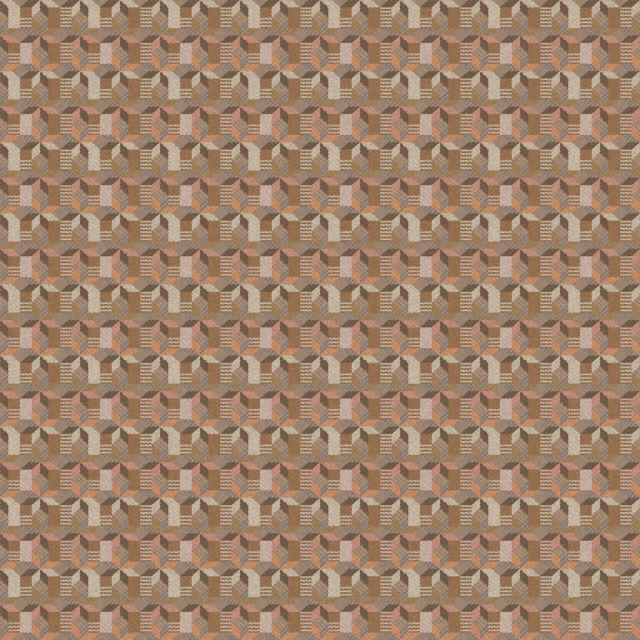
This pattern is drawn by a three.js fragment shader. Its source:

```glsl
varying vec2 vUv;

float hash(vec2 p) {
  vec3 h = fract(p.xyx * vec3(0.1031, 0.1030, 0.0973));
  h += dot(h, h.yzx + 33.33);
  return fract((h.x + h.y) * h.z);
}

// Triangle wave from -1 to 1 with period 1
float zigzag(float x) {
  return 4.0 * abs(fract(x) - 0.5) - 1.0;
}

// Four small patches meeting in the middle of a cell
vec3 patchColor(vec2 p, bool paleRow) {
  vec3 brown = vec3(0.58, 0.435, 0.31);
  vec3 cream = paleRow ? vec3(0.76, 0.70, 0.62) : vec3(0.76, 0.67, 0.61);
  float band = fract(p.y * 10.0 + 0.12 * zigzag(p.x * 14.0));
  vec3 striped = mix(brown * 0.95, cream, smoothstep(0.4, 0.52, band) - smoothstep(0.9, 1.0, band));

  // Alternate rows mirror the patches
  bool leading = (fract(p.x) < 0.5) == paleRow;
  bool upper = fract(p.y) > 0.5;
  if (mod(floor(p.x), 2.0) < 0.5) {
    if (leading) return cream;
    return upper ? brown : striped;
  }
  return leading == paleRow ? brown : striped;
}

vec3 fabric(vec2 uv) {
  vec2 p = uv * vec2(16.0, 18.0);
  float twill = zigzag(p.x * 9.0 + p.y * 8.0);
  float backTwill = zigzag(p.x * 9.0 - p.y * 8.0);

  // Stepped thread edges
  p += 0.009 * vec2(zigzag(p.y * 10.0), zigzag(p.x * 10.0));
  bool paleRow = mod(floor(p.y), 2.0) > 0.5;

  // Eight-armed star folded into one octant
  vec2 q = p - floor(p + 0.5);
  vec2 a = abs(q);
  float across = min(a.x, a.y);
  float along = max(a.x, a.y) - across;

  if (across > 0.2071) return patchColor(p, paleRow);
  if (along > 0.2929) {
    vec3 taupe = a.y > a.x ? vec3(0.63, 0.525, 0.44) : vec3(0.61, 0.515, 0.44);
    return taupe + 0.035 * twill;
  }

  // Arms alternate between bright and shaded
  bool bright = (q.x > 0.0) == (a.x > a.y);
  if (q.y < 0.0) {
    if (!bright) return vec3(0.44, 0.35, 0.28);
    return paleRow ? vec3(0.75, 0.69, 0.61) : vec3(0.74, 0.54, 0.47);
  }
  if (!bright) return vec3(0.57, 0.50, 0.445) + 0.06 * backTwill;
  return paleRow ? vec3(0.61, 0.485, 0.34) : vec3(0.76, 0.54, 0.39);
}

void main() {
  // Smooth edges by averaging a small area
  vec3 color = vec3(0.0);
  for (int i = 0; i < 3; i++) {
    for (int j = 0; j < 3; j++) {
      color += fabric(vUv + (vec2(float(i), float(j)) - 1.0) / 1536.0) / 9.0;
    }
  }

  // Woven threads and uneven yarn
  vec2 stitch = floor(fract(vUv) * vec2(384.0, 360.0));
  float weave = zigzag(vUv.x * 128.0 + vUv.y * 144.0);
  color *= 1.0 + 0.03 * weave + 0.09 * (hash(stitch) - 0.5);
  gl_FragColor = vec4(color, 1.0);
}
```
